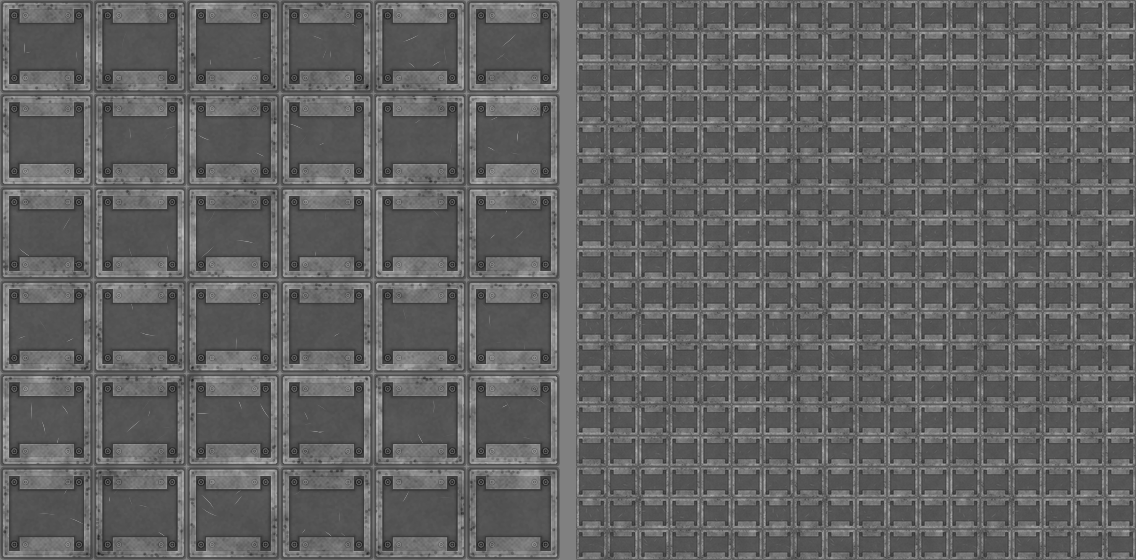
Left, the tile; right, the same tile 3 across and 3 down.
Give the GLSL for this texture, as a three.js fragment shader.

```glsl
// Worn steel plates in a 6 by 6 grid: pale frames, dark inset panels, bolted tabs.
// Each plate is built from mirrored box distances; wrapped cellular noise adds
// stains, pits and grain, and hashed strokes scratch every panel differently.
varying vec2 vUv;

const float REPEATS = 6.0;
const float SOFT = 0.006;            // edge softness, in plate units
const float PLATE_HALF = 0.477;
const float PLATE_ROUND = 0.03;
const float PANEL_HALF = 0.396;
const vec2 TAB_CENTER = vec2(0.0, 0.4);
const vec2 TAB_HALF = vec2(0.297, 0.149);
const vec2 PANEL_BOLT = vec2(0.346, 0.335);
const vec2 TAB_BOLT = vec2(0.227, 0.335);
const vec2 CORNER_RIVET = vec2(0.432, 0.432);
const float SEAM_GRAY = 0.37;
const float FRAME_GRAY = 0.51;
const float TAB_GRAY = 0.46;
const float PANEL_GRAY = 0.33;
const float OUTLINE_GRAY = 0.22;
const float STAIN = 0.3;
const float PIT_DEPTH = 0.17;
const float GRAIN = 0.11;
const int SCRATCHES = 5;
const float SCRATCH_LIGHT = 0.2;

vec2 hash2(vec2 p) {
  vec2 k = vec2(dot(p, vec2(127.1, 311.7)), dot(p, vec2(269.5, 183.3)));
  return fract(sin(k) * 43758.55);
}

// Wrapped cellular noise: x is the nearest distance, y a smooth blend of cell values
vec2 cells(vec2 uv, float period) {
  vec2 p = uv * period, base = floor(p), f = p - base;
  float nearest = 4.0, sum = 0.0, weight = 0.0;
  for (int j = -1; j <= 1; j++) {
    for (int i = -1; i <= 1; i++) {
      vec2 o = vec2(float(i), float(j));
      vec2 id = mod(base + o, period);
      vec2 d = o + hash2(id) - f;
      float d2 = dot(d, d), w = exp(-5.0 * d2);
      nearest = min(nearest, d2);
      sum += w * hash2(id + 17.3).x;
      weight += w;
    }
  }
  return vec2(sqrt(nearest), sum / weight);
}

float box(vec2 p, vec2 halfSize) {
  vec2 d = abs(p) - halfSize;
  return length(max(d, 0.0)) + min(max(d.x, d.y), 0.0);
}

float fill(float d) { return 1.0 - smoothstep(-SOFT, SOFT, d); }
float line(float d, float w) { return 1.0 - smoothstep(w, w + SOFT, abs(d)); }

// Bolt relief: shadow halo, bright ring, dark groove and bright core
float bolt(vec2 p, float r) {
  float d = length(p);
  float halo = 1.0 - smoothstep(r, r * 1.8, d);
  float ring = line(d - r * 0.85, r * 0.12);
  float core = fill(d - r * 0.3);
  return -0.14 * halo + 0.2 * ring + 0.22 * core;
}

// Short, slightly bent strokes with tapered ends
float scratches(vec2 p, vec2 id) {
  float total = 0.0;
  for (int i = 0; i < SCRATCHES; i++) {
    vec2 seed = id + float(i) * 7.31;
    vec2 place = hash2(seed + 3.1), form = hash2(seed + 41.7), look = hash2(seed + 83.9);
    float angle = 6.2832 * form.x, reach = mix(0.03, 0.12, form.y);
    vec2 d = p - (place - 0.5) * 0.68;
    vec2 q = vec2(d.x * cos(angle) + d.y * sin(angle), d.y * cos(angle) - d.x * sin(angle));
    q.y += (look.x - 0.5) * 3.0 * q.x * q.x;
    float taper = 1.0 - smoothstep(reach * 0.3, reach, abs(q.x));
    total += line(q.y, 0.001) * taper * smoothstep(0.25, 0.9, look.y);
  }
  return min(total, 1.0);
}

void main() {
  vec2 grid = vUv * REPEATS;
  vec2 id = mod(floor(grid), REPEATS);
  vec2 p = fract(grid) - 0.5, m = abs(p);

  // Wear
  float cloud = cells(vUv, REPEATS * 3.0).y - 0.5;
  float blotch = cells(vUv, REPEATS * 9.0).y - 0.5;
  float grain = cells(vUv, REPEATS * 36.0).y - 0.5;
  vec2 speck = cells(vUv, REPEATS * 17.0);
  float stain = 0.45 * cloud + 0.55 * blotch;
  float pits = (1.0 - smoothstep(0.12, 0.42, speck.x)) * smoothstep(0.45, 0.75, speck.y - cloud * 0.5);

  // Shapes
  float plate = box(m, vec2(PLATE_HALF - PLATE_ROUND)) - PLATE_ROUND;
  float tab = box(m - TAB_CENTER, TAB_HALF);
  float panel = max(box(m, vec2(PANEL_HALF)), -tab);
  float inTab = fill(max(tab, m.y - PANEL_HALF));

  // Seam with a pale ridge and a diamond where four plates meet
  vec2 gap = 0.5 - m;
  float gray = SEAM_GRAY + 0.07 * line(min(gap.x, gap.y), 0.003) + 0.08 * fill(gap.x + gap.y - 0.03);
  gray += stain * 0.12;

  // Frame and tabs, with a pale rim and finely meshed tabs
  float metal = FRAME_GRAY + stain * STAIN + grain * GRAIN;
  metal -= pits * PIT_DEPTH * (0.5 + 0.5 * smoothstep(-0.09, -0.02, plate));
  metal += 0.06 * line(plate + 0.018, 0.004) - 0.05 * line(plate + 0.034, 0.002);
  float mesh = sin(p.x * 126.0) * sin(p.y * 126.0);
  float tabMetal = TAB_GRAY + stain * 0.16 + grain * 0.06 + mesh * 0.018 - pits * 0.04;
  metal = mix(metal, tabMetal, inTab);
  metal -= 0.05 * line(m.y - PANEL_HALF, 0.002) * fill(m.x - TAB_HALF.x);
  metal += 0.06 * line(panel - 0.012, 0.002);
  gray = mix(gray, metal, fill(plate));
  gray = mix(gray, 0.27, 0.8 * line(plate, 0.005));

  // Panel, shaded towards its edge and darker in the four notches
  float dark = PANEL_GRAY + stain * 0.035 + grain * 0.025;
  dark -= 0.05 * smoothstep(-0.04, 0.0, panel);
  dark -= 0.025 * smoothstep(0.22, 0.27, m.y) * smoothstep(0.27, 0.31, m.x);
  dark += SCRATCH_LIGHT * scratches(p, id);
  gray = mix(gray, dark, fill(panel));
  gray = mix(gray, OUTLINE_GRAY, 0.85 * line(panel, 0.004));

  // Fasteners
  gray += bolt(m - PANEL_BOLT, 0.031) + 0.75 * bolt(m - TAB_BOLT, 0.024);
  gray -= 0.13 * fill(length(m - CORNER_RIVET) - 0.013);

  gl_FragColor = vec4(vec3(clamp(gray, 0.0, 1.0)), 1.0);
}
```
